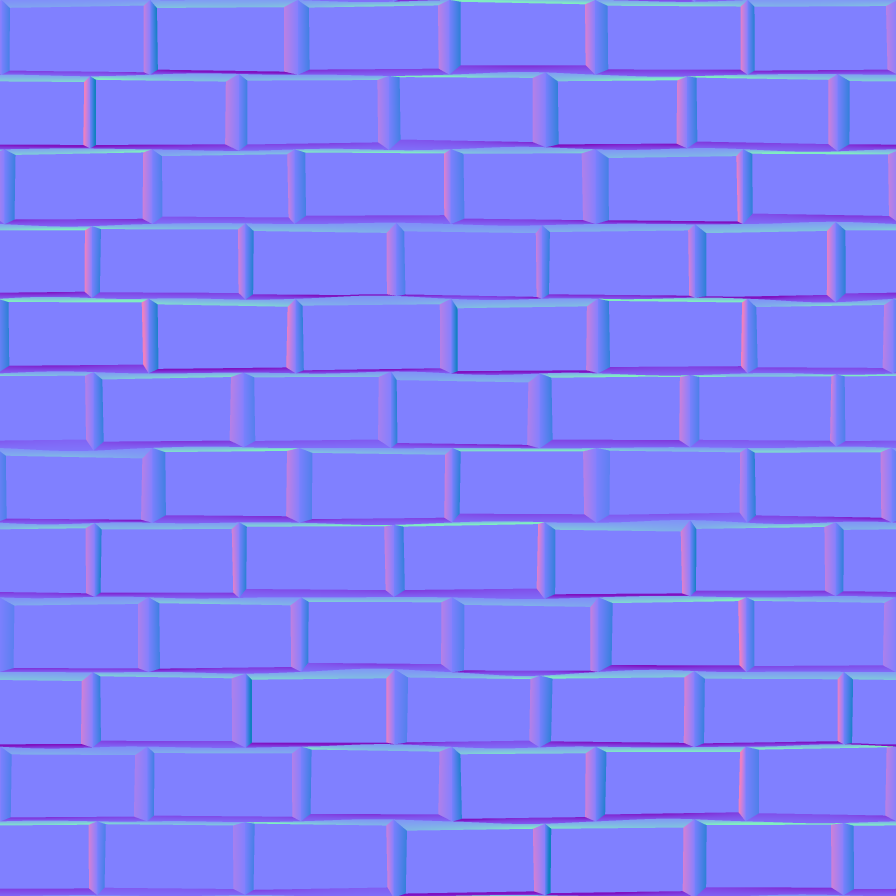
Reproduce this texture map procedurally as a WebGL 1 fragment shader.

```glsl
precision highp float;
// Tangent-space normal map of a running-bond brick wall: flat faces, mitred bevels.
// Each brick gets its own face inset, slant and bevel height from a hash;
// bed lines wander with gradient noise. The tile wraps on both axes.

uniform vec2 u_resolution;

const vec2  BRICKS      = vec2(6.0, 12.0); // bricks across, courses down
const float ASPECT      = 2.0;             // brick width / course height
const float BOND_SHIFT  = 0.625;           // offset of alternate courses, in bricks
// Lengths below are in course heights, except SEAM_VARY in brick widths.
const float SIDE_GAP    = 0.135;           // bevel width at the brick ends
const float SIDE_VARY   = 0.12;
const float BED_GAP     = 0.076;           // bevel width above and below
const float BED_VARY    = 0.07;
const float MIN_GAP     = 0.018;
const float SEAM_VARY   = 0.06;            // sideways scatter of the upright joints
const float BED_WANDER  = 0.12;            // waviness of the bed lines
const float BED_FOLLOW  = 0.6;             // how far the faces follow that wave
const vec2  SLANT       = vec2(0.025, 0.04); // skew of end edges, bed edges
const vec2  STRENGTH    = vec2(0.4, 0.86); // weakest and strongest bevel
const float WIDTH_POWER = 0.9;             // how much a narrow bevel steepens
const float SIDE_FADE   = 0.9;             // loss of slope from face to joint
const float BED_FADE    = 0.6;
const float TOP_GAIN    = 1.08;
const float BOTTOM_GAIN = 1.1;
const vec2  STEEP       = vec2(0.866, 0.5);   // sideways reach and z loss at full tilt
const int   SAMPLES     = 3;               // antialiasing grid per axis

vec4 hash4(vec2 cell, float salt) {
  vec4 p = vec4(cell.xyx, cell.y) + vec4(1.7, 5.3, 9.1, 2.9) + salt * 17.3;
  p = fract(p * vec4(0.1031, 0.1030, 0.0973, 0.1099));
  p += dot(p, p.wzxy + 33.33);
  return fract((p.xxyz + p.yzzw) * p.zywx);
}

// Gradient noise along one bed line, periodic over the tile.
float bedNoise(float x, float line) {
  float i = floor(x), f = x - i;
  float g0 = hash4(vec2(mod(i, BRICKS.x), line), 1.0).x * 2.0 - 1.0;
  float g1 = hash4(vec2(mod(i + 1.0, BRICKS.x), line), 1.0).x * 2.0 - 1.0;
  float s = f * f * f * (f * (f * 6.0 - 15.0) + 10.0);
  return mix(g0 * f, g1 * (f - 1.0), s);
}

float bedOffset(float line, float x) {
  return BED_WANDER * bedNoise(x, mod(line, BRICKS.y));
}

float seamLine(float seam, float row) {
  vec2 cell = vec2(mod(seam, BRICKS.x), mod(row, BRICKS.y));
  return seam + SEAM_VARY * (hash4(cell, 2.0).x - 0.5);
}

vec3 wallNormal(vec2 uv) {
  vec2 p = uv * BRICKS;

  // Course and brick that hold this point
  float row = floor(p.y + 0.5);
  if (p.y < row + bedOffset(row, p.x)) row -= 1.0;
  float low = bedOffset(row, p.x);
  float high = bedOffset(row + 1.0, p.x);
  float shift = BOND_SHIFT * (1.0 - mod(row, 2.0));
  float x = p.x - shift;
  float col = floor(x + 0.5);
  if (x < seamLine(col, row)) col -= 1.0;

  // Distance inward from each joint: left, right, bottom, top
  float y = p.y - row;
  vec4 inward = vec4((x - seamLine(col, row)) * ASPECT,
                     (seamLine(col + 1.0, row) - x) * ASPECT,
                     y - low, 1.0 + high - y);
  vec2 centred = vec2((inward.x - inward.y) / ASPECT, 2.0 * y - 1.0);

  // Straight face edges, set near the bed height at mid-brick
  float middle = col + 0.5 + shift;
  float faceLow = BED_FOLLOW * bedOffset(row, middle);
  float faceHigh = BED_FOLLOW * bedOffset(row + 1.0, middle);

  // Bevel widths, skewed along each edge
  vec2 id = mod(vec2(col, row), BRICKS);
  vec4 inset = hash4(id, 3.0) - 0.5;
  vec4 skew = hash4(id, 4.0) - 0.5;
  vec4 gap = vec4(SIDE_GAP + SIDE_VARY * inset.xy,
                  BED_GAP + BED_VARY * inset.z + faceLow - low,
                  BED_GAP - BED_VARY * inset.z + high - faceHigh);
  gap += skew * vec4(SLANT.xx * centred.y, SLANT.yy * centred.x);
  gap = max(gap, vec4(MIN_GAP));

  // Mitre: the side with the largest share of its bevel crossed wins
  vec4 crossed = 1.0 - inward / gap;
  float side = max(crossed.x, crossed.y);
  float bed = max(crossed.z, crossed.w);
  float depth = max(side, bed);
  if (depth <= 0.0) return vec3(0.0, 0.0, 1.0);

  // Steepest beside the face and on narrow bevels, flattening toward the joint
  float tilt = mix(STRENGTH.x, STRENGTH.y, hash4(id, 5.0).y);
  vec2 facing;
  float narrow;
  if (side > bed) {
    bool isLeft = crossed.x > crossed.y;
    facing = vec2(isLeft ? -1.0 : 1.0, 0.0);
    narrow = SIDE_GAP / (isLeft ? gap.x : gap.y);
    tilt *= 1.0 - SIDE_FADE * depth;
  } else {
    bool isTop = crossed.w > crossed.z;
    facing = vec2(0.0, isTop ? 1.0 : -1.0);
    narrow = BED_GAP / (isTop ? gap.w : gap.z);
    tilt *= (isTop ? TOP_GAIN : BOTTOM_GAIN) * (1.0 - BED_FADE * depth);
  }
  tilt = min(tilt * pow(narrow, WIDTH_POWER), 1.0);
  return vec3(facing * STEEP.x * tilt, 1.0 - STEEP.y * tilt * mix(0.6, 1.0, tilt));
}

void main() {
  // Average a small grid of samples to smooth the edges
  vec3 sum = vec3(0.0);
  for (int k = 0; k < SAMPLES * SAMPLES; k++) {
    vec2 grid = vec2(mod(float(k), float(SAMPLES)), floor((float(k) + 0.5) / float(SAMPLES)));
    vec2 offset = (grid + 0.5) / float(SAMPLES) - 0.5;
    sum += wallNormal((gl_FragCoord.xy + offset) / u_resolution);
  }
  gl_FragColor = vec4(sum / float(SAMPLES * SAMPLES) * 0.5 + 0.5, 1.0);
}
```
